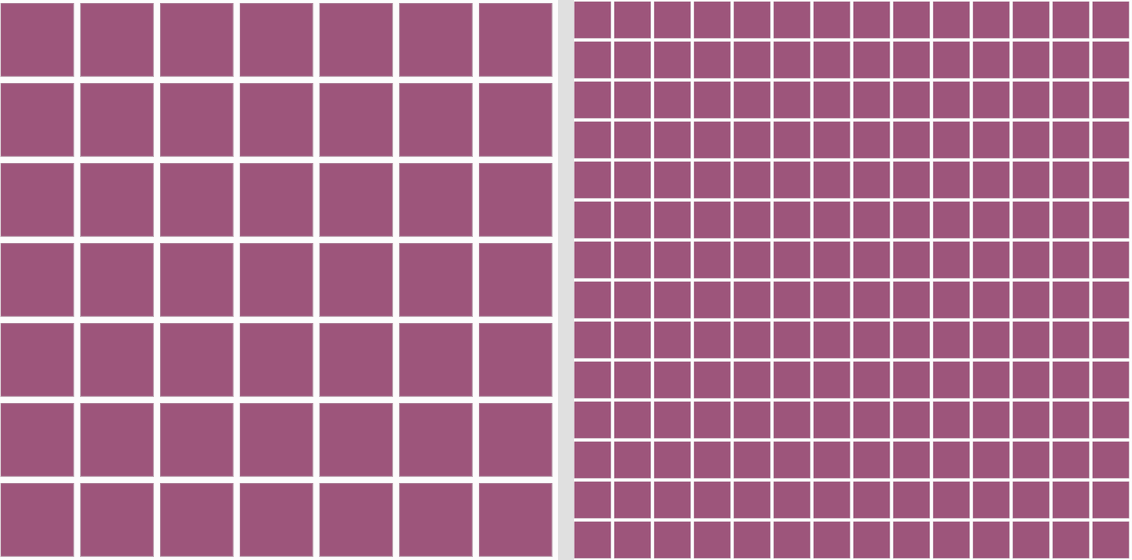
Left, the tile; right, the same tile 2 across and 2 down.
Write a Shadertoy shader that draws this pattern.

```glsl
// Distance past the tile body: 0 at its edge, 1 where the grout is clean
float fringe(vec2 p) {
    // Right and lower sides fade more slowly than left and upper ones
    vec2 width = vec2(p.x > 0.0 ? 0.028 : 0.018, p.y < 0.0 ? 0.028 : 0.018);
    width = max(width, 7.0 / iResolution.xy);
    vec2 edge = (abs(p) - 0.446) / width;
    return max(edge.x, edge.y);
}

void mainImage(out vec4 fragColor, in vec2 fragCoord) {
    // Seven square tiles each way, body centre slightly off the cell centre
    vec2 cell = fract(7.0 * fragCoord / iResolution.xy);
    float d = fringe(cell - vec2(0.465, 0.505));

    vec3 plum = vec3(0.617, 0.333, 0.483);
    vec3 greyRim = vec3(0.71, 0.60, 0.66);
    vec3 grout = vec3(0.99);

    // Plum body, greyish rim, white grout
    vec3 color = mix(plum, greyRim, smoothstep(0.0, 0.55, d));
    color = mix(color, grout, smoothstep(0.4, 1.0, d));
    fragColor = vec4(color, 1.0);
}
```
